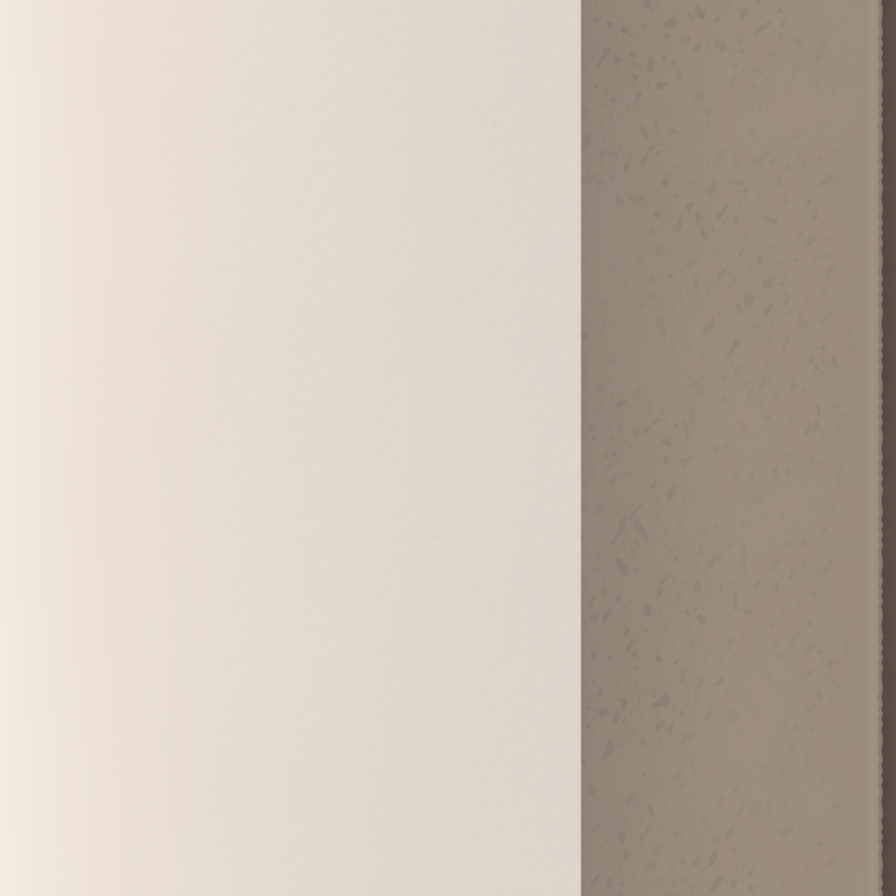
Give the GLSL for this texture, as a Shadertoy shader.

```glsl
#define WALL_EDGE 0.6485
#define TRIM_EDGE 0.9845
#define EDGE_SOFT 0.0013
#define SPECK_SCALE 82.0
#define SPECK_DEPTH 0.050
#define RELIEF_SCALE 74.0
#define RELIEF_DEPTH 0.013

vec2 hash2(vec2 p) {
    vec3 q = fract(p.xyx * vec3(0.1031, 0.1030, 0.0973));
    q += dot(q, q.yzx + 33.33);
    return fract((q.xx + q.yz) * q.zy);
}

// Soft blobs of random size scattered one per cell
float blobs(vec2 p) {
    vec2 cell = floor(p), f = fract(p);
    float sum = 0.0;
    for (int y = -1; y <= 1; y++) {
        for (int x = -1; x <= 1; x++) {
            vec2 offset = vec2(x, y);
            vec2 rnd = hash2(cell + offset);
            float size = mix(0.15, 0.75, hash2(cell + offset + 71.0).x);
            float d = length(offset + rnd - f);
            sum += size * (1.0 - smoothstep(0.0, size, d));
        }
    }
    return sum;
}

// Slow uneven tone from layered sines
float drift(vec2 p) {
    float sum = 0.0, amp = 0.5;
    for (int i = 0; i < 4; i++) {
        sum += amp * sin(p.x + 1.7 * sin(p.y)) * cos(p.y * 0.8 + p.x * 0.4);
        p = mat2(0.8, -0.6, 0.6, 0.8) * p * 1.9 + 2.3;
        amp *= 0.55;
    }
    return sum;
}

// Lean and stretch the grain along the vertical
vec2 grain(vec2 uv) {
    vec2 warp = 0.004 * sin(uv.yx * vec2(83.0, 97.0) + 2.0 * sin(uv * 41.0));
    return vec2(uv.x - 0.3 * uv.y, 0.72 * uv.y + 0.15 * uv.x) + warp;
}

vec3 paleWall(vec2 uv) {
    // Warm light falling off from the left, wider near the bottom
    float x = uv.x - 0.025 * (0.5 - uv.y);
    vec3 col = mix(vec3(0.912, 0.868, 0.815), vec3(0.868, 0.832, 0.795),
                   smoothstep(0.05, 0.65, x + 0.06 * (0.5 - uv.y)));
    col += vec3(0.052, 0.062, 0.066) * exp(-max(x + 0.015, 0.0) * 11.0);
    col += 0.004 * drift(uv * vec2(9.0, 6.0));

    // Plaster relief, lit from the upper left
    vec2 p = grain(uv) * RELIEF_SCALE;
    float bump = blobs(p) - blobs(p + vec2(0.22, -0.16));
    float strength = smoothstep(0.02, 0.35, uv.x) * (0.55 + 0.45 * uv.y);
    return col + bump * RELIEF_DEPTH * strength;
}

vec3 greyWall(vec2 uv) {
    float t = (uv.x - WALL_EDGE) / (TRIM_EDGE - WALL_EDGE);
    vec3 col = mix(vec3(0.578, 0.520, 0.473), vec3(0.606, 0.548, 0.498),
                   smoothstep(0.0, 0.55, t));
    col -= 0.022 * exp(-max(t, 0.0) * 45.0);
    float tone = drift(uv * vec2(15.0, 10.0));
    col += 0.007 * tone;

    // Dark specks gather in patches and thin out to the right
    vec2 p = grain(uv) * SPECK_SCALE;
    float speck = smoothstep(0.25, 0.65, blobs(p));
    float fine = smoothstep(0.25, 0.7, blobs(p * 1.7 + 19.0));
    float patchy = clamp(0.65 - 0.6 * tone, 0.15, 1.0);
    patchy *= 1.0 - smoothstep(0.78, 0.97, t);
    return col - vec3(1.0, 0.98, 0.92) * SPECK_DEPTH * patchy * (0.75 * speck + 0.35 * fine);
}

vec3 darkTrim(vec2 uv) {
    float t = clamp((uv.x - TRIM_EDGE) / (1.0 - TRIM_EDGE), 0.0, 1.0);
    vec3 col = mix(vec3(0.335, 0.278, 0.255), vec3(0.375, 0.315, 0.292), t);
    return col + 0.015 * drift(uv * vec2(120.0, 60.0));
}

float edgeMask(float edge, float x) {
    float w = max(EDGE_SOFT, 0.75 / iResolution.x);
    return smoothstep(edge - w, edge + w, x);
}

void mainImage(out vec4 fragColor, in vec2 fragCoord) {
    vec2 uv = fragCoord / iResolution.xy;

    // Main panels
    vec3 col = mix(paleWall(uv), greyWall(uv), edgeMask(WALL_EDGE, uv.x));

    // Raised lip and rough shadow seam beside the trim
    float lip = (uv.x - 0.974) / 0.005;
    col += 0.018 * exp(-lip * lip);
    float ragged = TRIM_EDGE + 0.0007 * sin(uv.y * 410.0 + 2.0 * sin(uv.y * 93.0));
    float seam = (uv.x - ragged + 0.002) / 0.0022;
    col -= 0.07 * exp(-seam * seam);
    col = mix(col, darkTrim(uv), edgeMask(ragged, uv.x));

    fragColor = vec4(clamp(col, 0.0, 1.0), 1.0);
}
```
